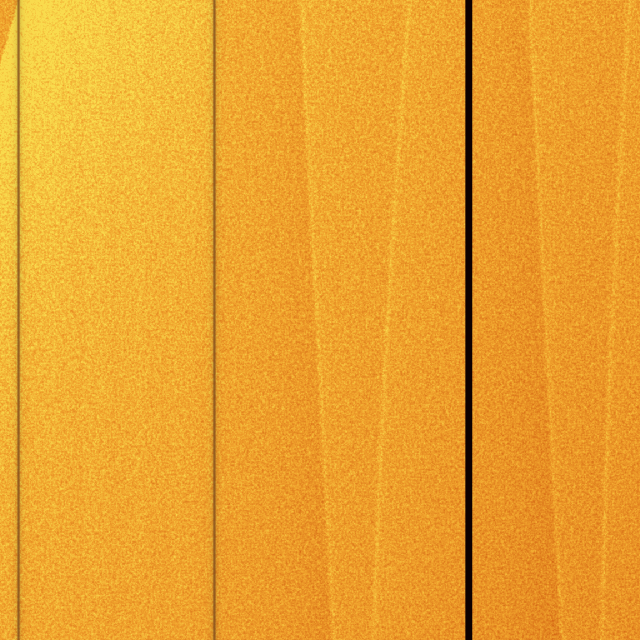
Reproduce this texture procedurally as a WebGL 1 fragment shader.

```glsl
precision highp float;
// Grainy amber panels split by dark vertical seams, with pairs of pale converging creases.
uniform vec2 u_resolution;

const vec3 DEEP_ORANGE = vec3(0.87, 0.48, 0.11);
const vec3 AMBER = vec3(0.94, 0.635, 0.175);
const vec3 PALE_GOLD = vec3(0.97, 0.82, 0.28);
const vec3 SEAM_BROWN = vec3(0.52, 0.31, 0.12);
const vec3 GAP_BLACK = vec3(0.05, 0.0, 0.0);

const float FIRST_SEAM = 0.029;
const float SEAM_STEP = 0.306;
const float GAP_X = 0.7325;
const float FIRST_CREASE = 0.470;
const float CREASE_STEP = 0.357;

vec2 hash2(vec2 p) {
  vec3 q = fract(p.xyx * vec3(0.1031, 0.1030, 0.0973));
  q += dot(q, q.yzx + 33.33);
  return fract((q.xx + q.yz) * q.zy);
}

// Distance to the nearest jittered cell point
float cellular(vec2 p) {
  vec2 cell = floor(p);
  float nearest = 2.0;
  for (int j = -1; j <= 1; j++) {
    for (int i = -1; i <= 1; i++) {
      vec2 c = cell + vec2(float(i), float(j));
      nearest = min(nearest, distance(p, c + hash2(c)));
    }
  }
  return nearest;
}

// Opposed cell fields give balanced light and dark speckle, centred on zero
float speckle(vec2 p) {
  return cellular(p + 37.0) - cellular(p * 1.12);
}

float grain(vec2 uv) {
  float dust = hash2(floor(uv * 512.0)).x - 0.5;
  return 0.42 * speckle(uv * 215.0) + 0.18 * speckle(uv * 120.0) + 0.34 * dust;
}

// Coverage of a vertical line with softened edges
float stripe(float x, float center, float halfWidth, float soft) {
  return 1.0 - smoothstep(halfWidth - soft, halfWidth + soft, abs(x - center));
}

// Slanted fold: pale ridge, shadow on its left and glow on its right
float crease(vec2 uv, float bottomX, float topX, float bow, float shadow) {
  float edge = mix(bottomX, topX, uv.y) + 4.0 * bow * uv.y * (1.0 - uv.y);
  float d = uv.x - edge;
  float ridge = 0.19 * exp(-d * d / 0.000014);
  float side = smoothstep(-0.003, 0.003, d);
  float fade = exp(-abs(d) / 0.065);
  return ridge + fade * mix(-shadow, 0.05, side);
}

// Broad light falling from the upper left
float baseTone(vec2 uv) {
  float tone = 0.43 + 0.19 * uv.y - 0.30 * (uv.x - 0.4);
  float inFirst = 1.0 - smoothstep(0.333, 0.337, uv.x);
  float streaks = sin(uv.x * 95.0) + 0.6 * sin(uv.x * 231.0 + 1.3);
  tone += inFirst * (0.02 + 0.45 * uv.y * uv.y * exp(-uv.x * 3.5));
  return tone + inFirst * 0.015 * streaks;
}

void main() {
  vec2 uv = gl_FragCoord.xy / u_resolution;
  float pixel = 0.75 / u_resolution.x;
  float tone = baseTone(uv);

  // Converging crease pairs
  for (int i = 0; i < 2; i++) {
    float n = float(i);
    float x = FIRST_CREASE + CREASE_STEP * n;
    tone += crease(uv, x + 0.051, x, -0.001, 0.13);
    tone += crease(uv, x + 0.113, x + 0.170 - 0.013 * n, -0.006, 0.02);
  }

  // Darker sliver in the upper left corner
  float cornerEdge = 0.29 * (uv.y - 0.9);
  tone -= 0.65 * (1.0 - smoothstep(-0.003, 0.003, uv.x - cornerEdge));

  // Speckled palette
  tone += 0.85 * grain(uv);
  vec3 color = mix(DEEP_ORANGE, AMBER, clamp(tone * 2.0, -0.5, 1.0));
  color = mix(color, PALE_GOLD, clamp(tone * 2.0 - 1.0, 0.0, 1.2));

  // Thin brown seams with a soft shade
  for (int i = 0; i < 2; i++) {
    float x = FIRST_SEAM + SEAM_STEP * float(i);
    color *= 1.0 - 0.18 * exp(-abs(uv.x - x) / 0.004);
    color = mix(color, SEAM_BROWN, 0.75 * stripe(uv.x, x, 0.0018, max(0.0016, pixel)));
  }

  // Wide black gap
  color = mix(color, GAP_BLACK, stripe(uv.x, GAP_X, 0.0054, max(0.0012, pixel)));
  gl_FragColor = vec4(clamp(color, 0.0, 1.0), 1.0);
}
```
